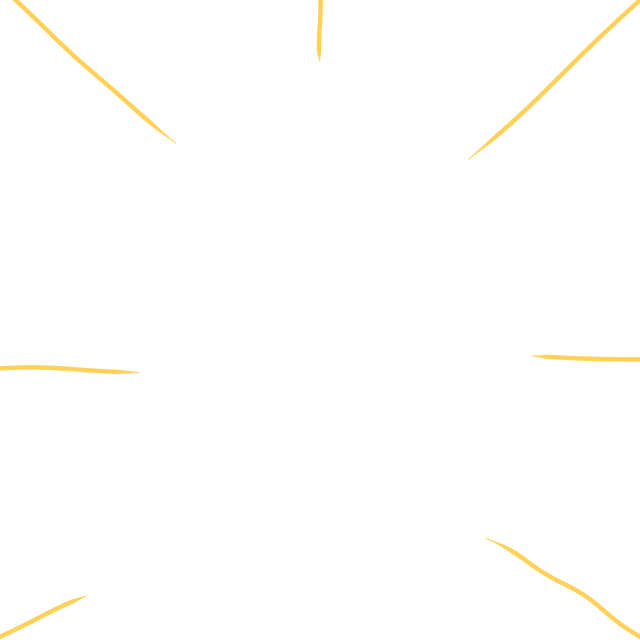
Give the GLSL for this background, as a WebGL 1 fragment shader.

```glsl
precision highp float;
uniform vec2 u_resolution;

const float TAU = 6.2831853;
const vec3 PAPER = vec3(1.0);
const vec3 GOLD = vec3(1.0, 0.82, 0.35);

// Sideways drift of a hand-drawn line: one broad bow plus a small wave.
float handDrift(float t, float bow, float wave, float cycles) {
    return bow * 4.0 * t * (1.0 - t) + wave * sin(TAU * cycles * t);
}

// Coverage of a ray that starts as a fine tip and runs on past the outer point.
float ray(vec2 p, vec2 tip, vec2 outer, float bow, float wave, float cycles, float soft) {
    vec2 span = outer - tip;
    float len = length(span);
    vec2 dir = span / len;
    vec2 normal = vec2(-dir.y, dir.x);
    float along = dot(p - tip, dir);
    float t = clamp(along / len, 0.0, 1.0);
    float side = dot(p - tip, normal) - handDrift(t, bow, wave, cycles);
    float halfWidth = mix(0.0008, 0.0035, smoothstep(0.0, 0.18, t));
    float dist = max(abs(side) - halfWidth, -along);
    return 1.0 - smoothstep(-soft, soft, dist);
}

void main() {
    vec2 p = gl_FragCoord.xy / u_resolution;
    float soft = 0.7 / min(u_resolution.x, u_resolution.y);

    // Upper rays
    float ink = ray(p, vec2(0.275, 0.776), vec2(0.021, 1.003), 0.004, 0.0006, 2.0, soft);
    ink = max(ink, ray(p, vec2(0.4995, 0.904), vec2(0.501, 1.003), 0.001, 0.0007, 1.0, soft));
    ink = max(ink, ray(p, vec2(0.732, 0.751), vec2(1.0, 1.0), -0.0026, -0.002, 1.0, soft));

    // Side rays
    ink = max(ink, ray(p, vec2(0.831, 0.444), vec2(1.0, 0.4385), -0.0016, 0.0, 1.0, soft));
    ink = max(ink, ray(p, vec2(0.217, 0.418), vec2(0.0, 0.4245), -0.0023, 0.0014, 1.0, soft));

    // Lower rays
    ink = max(ink, ray(p, vec2(0.759, 0.159), vec2(1.0, 0.005), 0.0058, 0.0023, 2.0, soft));
    ink = max(ink, ray(p, vec2(0.135, 0.069), vec2(0.0, 0.005), -0.0012, -0.0008, 1.0, soft));

    gl_FragColor = vec4(mix(PAPER, GOLD, ink), 1.0);
}
```
